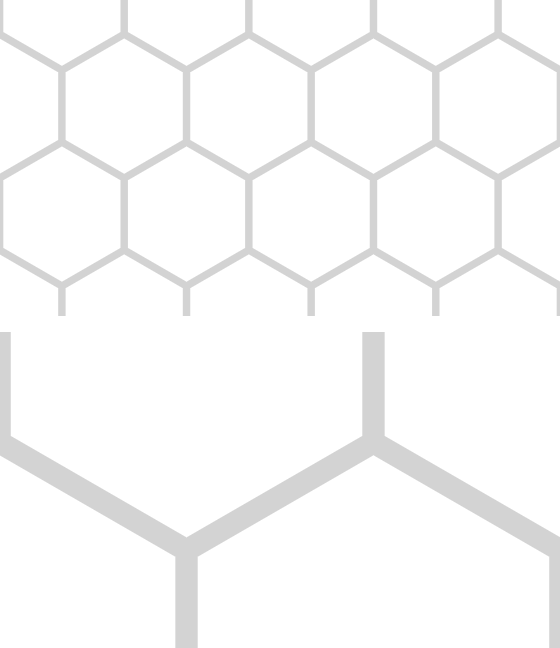
Top, the full canvas; bottom, a detail of the centre.
A Shadertoy shader for this pattern:

```glsl
// Honeycomb of regular pointy-top hexagons: even grey lines on white.
// Each point is folded into its nearest cell, taken from two interleaved
// rectangular grids, and the line is drawn by distance to the cell border.

#define CELL_WIDTH 0.3944          // flat-to-flat width, in canvas heights
#define LINE_WIDTH 0.0236          // full line width, in canvas heights
#define CELL_ORIGIN vec2(-0.0986, 0.1641) // one cell centre, from canvas centre
#define PAPER_COLOR vec3(1.0)
#define LINE_COLOR vec3(0.828)

// Offset from the nearest cell centre, for cells of unit width.
vec2 hexCell(vec2 p) {
    vec2 period = vec2(1.0, sqrt(3.0));
    vec2 a = mod(p + 0.5 * period, period) - 0.5 * period;
    vec2 b = mod(p, period) - 0.5 * period;
    return dot(a, a) < dot(b, b) ? a : b;
}

// Distance from a point inside a unit-width cell to its border.
float hexBorder(vec2 p) {
    p = abs(p);
    return 0.5 - max(p.x, dot(p, vec2(0.5, 0.5 * sqrt(3.0))));
}

void mainImage(out vec4 fragColor, in vec2 fragCoord) {
    vec2 p = (fragCoord - 0.5 * iResolution.xy) / iResolution.y;
    float pixel = 1.0 / iResolution.y;

    float border = CELL_WIDTH * hexBorder(hexCell((p - CELL_ORIGIN) / CELL_WIDTH));

    // One-pixel ramp across the line edge
    float line = clamp(0.5 + (0.5 * LINE_WIDTH - border) / pixel, 0.0, 1.0);
    fragColor = vec4(mix(PAPER_COLOR, LINE_COLOR, line), 1.0);
}
```
